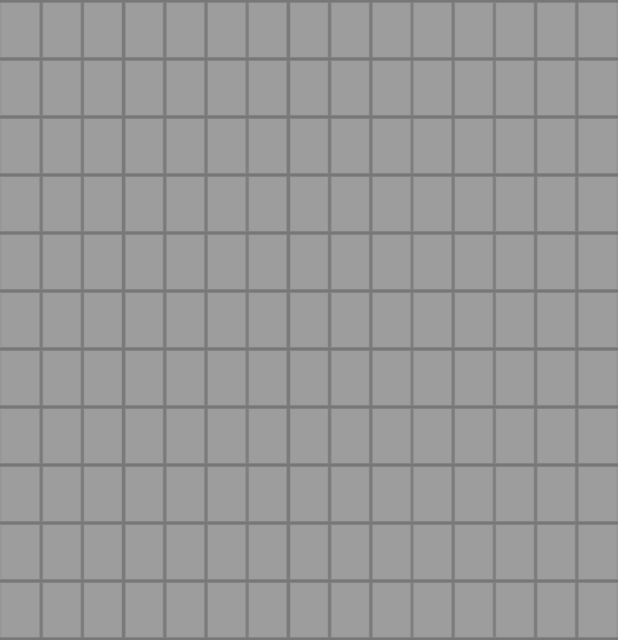
Reproduce this pattern procedurally as a Shadertoy shader.

```glsl
float hash(float n) {
    return fract(sin(n * 12.9898 + 4.1) * 43758.5453);
}

// Soft-edged line: d is the distance from its centre, in canvas heights
float softLine(float d, float halfWidth) {
    float blur = max(0.0015, 0.7 / iResolution.y);
    return 1.0 - smoothstep(halfWidth - blur, halfWidth + blur, d);
}

void mainImage(out vec4 fragColor, in vec2 fragCoord) {
    vec2 uv = fragCoord / iResolution.xy;
    float aspect = iResolution.x / iResolution.y;

    // 15 columns by 11 rows; the outer horizontal joints sit just inside the canvas
    vec2 grid = vec2(uv.x * 15.0, (uv.y - 0.0015) / 0.997 * 11.0);
    vec2 joint = floor(grid + 0.5);
    vec2 cellSize = vec2(aspect / 15.0, 0.997 / 11.0);
    vec2 dist = abs(grid - joint) * cellSize;

    // Upright joints vary a little in weight and fade at the sides
    float weight = hash(joint.x);
    float inside = step(0.5, joint.x) * step(joint.x, 14.5);
    float upright = softLine(dist.x, 0.0024 + 0.0004 * weight);
    upright *= mix(0.2, 0.8 + 0.15 * weight, inside);
    float level = softLine(dist.y, 0.0027);

    vec3 tile = vec3(0.616);
    vec3 grout = vec3(0.468);
    fragColor = vec4(mix(tile, grout, max(upright, level)), 1.0);
}
```
